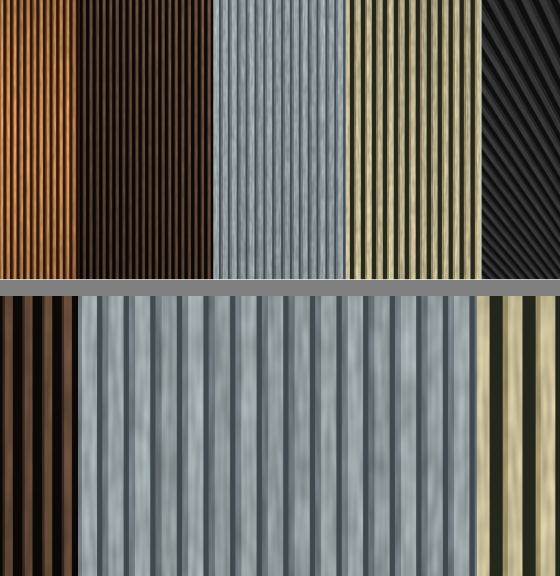
Top: the whole. Bottom: its middle third, enlarged.
This texture is drawn by a Shadertoy shader. Its source:

```glsl
// Five wall panels of wooden slats side by side: amber, walnut, grey, cream
// and a charcoal panel whose slats fan out diagonally. Each slat is a periodic
// pulse with a face, a side and a shadow gap, tinted by stretched gradient noise.

#define WALNUT_X 0.1415
#define GREY_X 0.3800
#define CREAM_X 0.6175
#define FAN_X 0.8585
#define GRAIN_SCALE vec2(330.0, 14.0)
#define GRAIN_AMOUNT 0.20
#define TONE_VARIATION 0.10
#define FAN_CENTER vec2(1.25, -1.25)
#define FAN_COUNT 9.0
#define FAN_GROWTH 1.05
#define SEAM_WIDTH 0.0015

struct Slats {
    float left, pitch, phase;   // panel start, slat spacing, offset in slats
    float sideEnd, faceEnd;     // parts of one period: side, face, then gap
    vec3 side, face, gap;
};

float hash(float n) {
    return fract(sin(n * 91.7) * 4375.5);
}

vec2 gradient(vec2 cell) {
    float angle = 6.2832 * hash(dot(cell, vec2(1.37, 7.91)));
    return vec2(cos(angle), sin(angle));
}

float gradientNoise(vec2 p) {
    vec2 i = floor(p), f = fract(p);
    vec2 s = f * f * (3.0 - 2.0 * f);
    vec2 e = vec2(0.0, 1.0);
    float a = dot(gradient(i), f);
    float b = dot(gradient(i + e.yx), f - e.yx);
    float c = dot(gradient(i + e.xy), f - e.xy);
    float d = dot(gradient(i + e.yy), f - e.yy);
    return mix(mix(a, b, s.x), mix(c, d, s.x), s.y);
}

// Smooth pulse between lo and hi, repeating with period one.
float pulse(float u, float lo, float hi, float blur) {
    float d = abs(fract(u - 0.5 * (lo + hi) + 0.5) - 0.5) - 0.5 * (hi - lo);
    return 1.0 - smoothstep(-blur, blur, d);
}

vec3 shadeSlats(float u, float blur, Slats s, vec2 grainPos) {
    float grain = gradientNoise(grainPos) + 0.5 * gradientNoise(grainPos * vec2(0.45, 3.0));
    float tone = 1.0 + GRAIN_AMOUNT * grain + TONE_VARIATION * (hash(floor(u) + 3.0) - 0.5);
    vec3 color = mix(s.gap, s.side * tone, pulse(u, 0.0, s.sideEnd, blur));
    return mix(color, s.face * tone, pulse(u, s.sideEnd, s.faceEnd, blur));
}

// Slat index along a pencil of lines that meet at FAN_CENTER.
float fanIndex(vec2 p) {
    float slope = (p.y - FAN_CENTER.y) / (FAN_CENTER.x - p.x);
    float depth = 1.0 - FAN_CENTER.y - FAN_CENTER.x * slope;
    return FAN_COUNT * exp(FAN_GROWTH * depth);
}

void mainImage(out vec4 fragColor, in vec2 fragCoord) {
    vec2 uv = fragCoord / iResolution.xy;
    float pixel = 1.0 / iResolution.x;
    vec2 fanPos = vec2((uv.x - FAN_X) * 2.0, uv.y);
    float fan = fanIndex(fanPos);
    float fanBlur = 0.7 * fwidth(fan);
    vec3 color;

    if (uv.x < FAN_X) {
        // Upright panels
        Slats s;
        float light = 1.0;
        if (uv.x < WALNUT_X) {
            s = Slats(0.0, WALNUT_X / 12.0, 0.1, 0.17, 0.60,
                vec3(0.50, 0.29, 0.14), vec3(0.78, 0.56, 0.35), vec3(0.19, 0.09, 0.04));
            light = 0.88 + 0.16 * sin(3.1416 * uv.y);
            light *= 1.0 - 0.35 * smoothstep(0.128, WALNUT_X, uv.x);
        } else if (uv.x < GREY_X) {
            s = Slats(WALNUT_X, 0.01172, 0.5, 0.12, 0.52,
                vec3(0.21, 0.15, 0.11), vec3(0.38, 0.28, 0.21), vec3(0.04, 0.03, 0.025));
            light = mix(0.88, 1.1, uv.y) * mix(0.92, 1.06, smoothstep(WALNUT_X, GREY_X, uv.x));
        } else if (uv.x < CREAM_X) {
            s = Slats(GREY_X, (CREAM_X - GREY_X) / 15.0, 0.1, 0.22, 0.80,
                vec3(0.43, 0.47, 0.49), vec3(0.59, 0.63, 0.64), vec3(0.25, 0.29, 0.31));
            light = mix(0.96, 1.03, uv.y);
        } else {
            s = Slats(CREAM_X, 0.01958, 0.23, 0.14, 0.60,
                vec3(0.60, 0.55, 0.38), vec3(0.75, 0.71, 0.57), vec3(0.14, 0.15, 0.11));
            light = mix(1.04, 0.96, uv.y);
        }
        float u = (uv.x - s.left) / s.pitch + s.phase;
        color = light * shadeSlats(u, 0.7 * pixel / s.pitch, s, uv * GRAIN_SCALE);
    } else {
        // Charcoal fan, with grain running along its slats
        Slats s = Slats(FAN_X, 1.0, 0.0, 0.20, 0.62,
            vec3(0.14), vec3(0.215, 0.215, 0.22), vec3(0.055));
        color = shadeSlats(fan, fanBlur, s, vec2(fan * 9.0, fanPos.x * 22.0));
    }

    // Pale seam beside the fan and along the bottom edge
    float seam = 1.0 - smoothstep(0.0, pixel, abs(uv.x - FAN_X) - 0.5 * SEAM_WIDTH);
    float base = 1.0 - smoothstep(0.0, 2.0 * pixel, uv.y - SEAM_WIDTH);
    color = mix(color, vec3(0.80, 0.79, 0.72), 0.8 * seam);
    color = mix(color, vec3(0.92), 0.8 * base);
    fragColor = vec4(clamp(color, 0.0, 1.0), 1.0);
}
```
